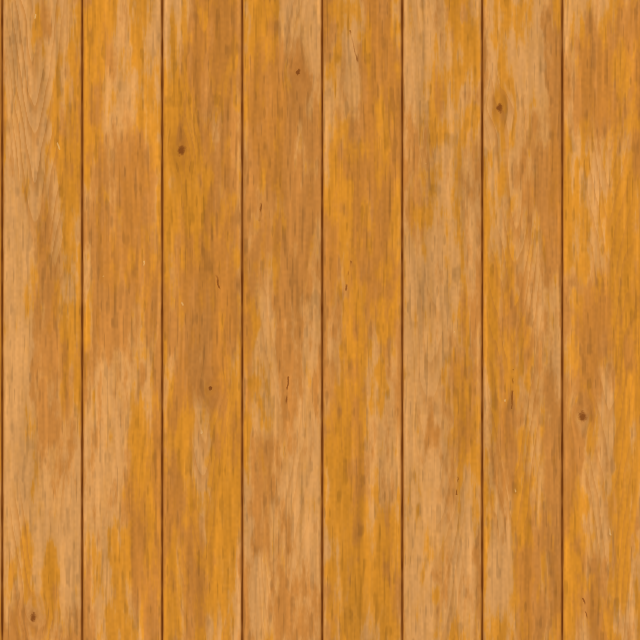
This texture is drawn by a Shadertoy shader. Its source:

```glsl
// Eight upright boards of worn, orange-stained timber with dark seams between them.

const float BOARDS = 8.0;          // boards across the canvas
const float SEAM_SHIFT = 0.0035;   // x of the first seam
const float SEAM_HALF = 0.0012;    // half width of the dark gap
const float BEVEL = 0.0042;        // reach of the shaded board edge
const int KNOTS = 2;               // knot candidates per board
const int MARKS = 3;               // flecks and splits per board

const vec3 STAIN = vec3(0.825, 0.535, 0.160);
const vec3 WORN = vec3(0.825, 0.590, 0.340);
const vec3 TAN = vec3(0.745, 0.475, 0.205);
const vec3 EDGE = vec3(0.630, 0.380, 0.150);
const vec3 GAP = vec3(0.410, 0.205, 0.060);
const vec3 KNOT = vec3(0.480, 0.255, 0.090);
const vec3 FLECK = vec3(0.900, 0.720, 0.480);

float hash(vec2 p) {
    vec3 q = fract(vec3(p.xyx) * 0.1031);
    q += dot(q, q.yzx + 33.33);
    return fract((q.x + q.y) * q.z);
}

float noise(vec2 p) {
    vec2 i = floor(p), f = fract(p);
    f = f * f * (3.0 - 2.0 * f);
    return mix(mix(hash(i), hash(i + vec2(1, 0)), f.x),
               mix(hash(i + vec2(0, 1)), hash(i + vec2(1, 1)), f.x), f.y);
}

float fbm(vec2 p) {
    float sum = 0.0, amp = 0.533;
    for (int i = 0; i < 4; i++) {
        sum += amp * noise(p);
        p = p * 2.03 + 19.7;
        amp *= 0.5;
    }
    return sum;
}

float segmentDistance(vec2 p, vec2 a, vec2 b) {
    vec2 pa = p - a, ba = b - a;
    return length(pa - ba * clamp(dot(pa, ba) / dot(ba, ba), 0.0, 1.0));
}

void mainImage(out vec4 fragColor, in vec2 fragCoord) {
    vec2 uv = fragCoord / iResolution.xy;
    float pixel = 1.0 / iResolution.x;

    // Board number, and position within the board in canvas units
    float across = (uv.x - SEAM_SHIFT) * BOARDS;
    float id = mod(floor(across), BOARDS);
    vec2 p = vec2(fract(across) / BOARDS, uv.y);
    vec2 seed = vec2(id * 17.3 + 4.0, id * 9.1 + 2.0);

    // Knots bend the grain around them
    float knot = 0.0, halo = 0.0, bend = 0.0;
    for (int i = 0; i < KNOTS; i++) {
        vec2 key = seed + float(i) * 31.7;
        float present = step(0.5, hash(key));
        vec2 centre = vec2(mix(0.2, 0.8, hash(key + 1.3)) / BOARDS, hash(key + 2.9));
        vec2 d = (p - centre) * vec2(1.0, 0.7);
        float r = length(d) + 0.009 * (fbm(p * 130.0) - 0.5);
        float size = mix(0.002, 0.005, hash(key + 5.1));
        float reach = exp(-dot(d, d) / 0.0004);
        bend += present * d.x * reach * 0.7;
        halo += present * reach * fbm(p * vec2(120.0, 70.0));
        knot = max(knot, present * (1.0 - smoothstep(size * 0.3, size * 1.5, r)));
    }

    // Grain: ragged worn flakes, streaks, fibres and short pores
    vec2 g = vec2(p.x - bend + 0.006 * (noise(vec2(p.x * 20.0, p.y * 5.0) + seed) - 0.5), p.y);
    float fibre = noise(g * vec2(260.0, 22.0) + seed);
    float pore = smoothstep(0.66, 0.92, noise(g * vec2(250.0, 38.0) + seed * 4.7));
    float streak = fbm(g * vec2(95.0, 6.0) + seed * 1.7);
    float patches = fbm(g * vec2(34.0, 5.5) + seed * 2.3);
    float ragged = fbm(g * vec2(120.0, 32.0) + seed * 5.3);
    float shade = fbm(g * vec2(24.0, 5.0) + seed * 3.1);
    float speckle = noise(uv * vec2(256.0, 200.0));

    // Thin arched growth lines, stronger on some boards
    float q = g.x * BOARDS - mix(0.4, 0.6, hash(seed + 7.7));
    float arch = g.y - 0.8 * sqrt(q * q + 0.006) + 0.22 * fbm(g * vec2(22.0, 4.0) + seed);
    float cycle = fract(arch * 15.0);
    float ring = smoothstep(0.35, 0.9, cycle) * (1.0 - smoothstep(0.9, 1.0, cycle));
    float archAmount = mix(0.1, 0.75, hash(seed + 3.3)) * (1.0 - smoothstep(0.2, 0.45, abs(q)));
    archAmount *= smoothstep(0.3, 0.6, noise(g * vec2(25.0, 7.0) + seed * 6.1));

    // Timber colour
    float boardWear = 0.14 * (hash(seed + 11.9) - 0.5);
    float flake = 0.55 * patches + 0.20 * streak + 0.25 * ragged + boardWear;
    float wear = 0.55 * smoothstep(0.45, 0.54, flake) + 0.45 * smoothstep(0.34, 0.66, flake);
    vec3 color = mix(STAIN, WORN, wear);
    float brown = 0.7 * shade + 0.3 * ragged;
    color = mix(color, TAN, 0.8 * smoothstep(0.46, 0.62, brown));
    color = mix(color, TAN * 0.97, 0.75 * ring * archAmount);
    color *= 1.0 + 0.09 * (fibre - 0.5) + 0.20 * (streak - 0.5) + 0.05 * (speckle - 0.5);
    color *= 1.015 - 0.09 * pore;
    color *= 1.0 + 0.06 * (hash(seed + 21.0) - 0.5);
    color = mix(color, EDGE, clamp(halo, 0.0, 1.0) * 0.6);
    color = mix(color, KNOT, knot * 0.8);

    // Broken hairline splits and small pale flecks
    for (int i = 0; i < MARKS; i++) {
        vec2 key = seed + float(i) * 13.9 + 50.0;
        vec2 start = vec2(mix(0.2, 0.8, hash(key)) / BOARDS, hash(key + 1.7));
        float pale = step(0.45, hash(key + 4.4));
        float span = mix(0.025, 0.065, hash(key + 6.2)) * mix(1.0, 0.15, pale);
        vec2 end = start + span * vec2(0.6 * (hash(key + 8.5) - 0.5), 1.0);
        float d = segmentDistance(p + vec2(0.005 * (fbm(p * 90.0) - 0.5), 0.0), start, end);
        float line = 1.0 - smoothstep(0.0002, 0.0006 + pixel, d);
        line *= smoothstep(0.35, 0.75, noise(p * vec2(120.0, 90.0) + key));
        color = mix(color, mix(KNOT, FLECK, pale), 0.65 * line);
    }

    // Lit lips and uneven dark gaps
    float edge = min(p.x, 1.0 / BOARDS - p.x);
    float seamId = floor(across + 0.5);
    float lip = exp(-pow((edge - 0.0065) / 0.0018, 2.0));
    color *= 1.0 + 0.06 * lip * noise(vec2(seamId * 3.0 + sign(p.x - 0.06), uv.y * 15.0));
    float soft = 1.0 - smoothstep(SEAM_HALF, BEVEL, edge);
    color = mix(color, EDGE, soft * mix(0.5, 1.0, noise(vec2(seamId * 9.0, uv.y * 55.0))));
    float gapHalf = SEAM_HALF * mix(0.6, 1.5, fbm(vec2(seamId * 7.0, uv.y * 30.0)));
    float gap = 1.0 - smoothstep(gapHalf - 0.5 * pixel, gapHalf + 0.6 * pixel, edge);
    color = mix(color, GAP, gap * mix(0.6, 1.0, noise(vec2(seamId * 5.0, uv.y * 60.0))));

    fragColor = vec4(clamp(color, 0.0, 1.0), 1.0);
}
```
